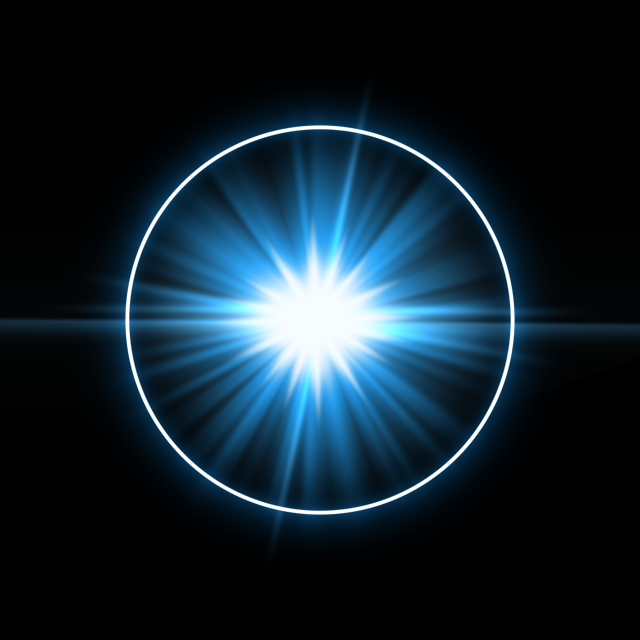
This background is drawn by a WebGL 1 fragment shader. Its source:

```glsl
precision highp float;
// A white-hot starburst with blue rays inside a thin glowing ring on black.
// Angular noise makes the fine rays, a loop of tapered spindles makes the
// white spikes, and soft stretched bands make the lens streaks.

uniform vec2 u_resolution;

float hash(float n) {
  return fract(sin(n * 127.1) * 43758.5453);
}

// Smooth noise around the circle, with a whole number of cells per turn.
float rayNoise(float turn, float cells, float seed) {
  float x = turn * cells;
  float cell = floor(x);
  float a = hash(mod(cell, cells) + seed);
  float b = hash(mod(cell + 1.0, cells) + seed);
  return mix(a, b, smoothstep(0.0, 1.0, x - cell));
}

float bell(float x, float width) {
  return exp(-x * x / (width * width));
}

float fadeOut(float start, float end, float x) {
  return 1.0 - smoothstep(start, end, x);
}

// Coordinates along and across a line at the given angle in degrees.
vec2 alongAcross(vec2 p, float degrees) {
  float t = radians(degrees);
  vec2 dir = vec2(cos(t), sin(t));
  return vec2(dot(p, dir), dir.x * p.y - dir.y * p.x);
}

// Paired white spikes, unevenly spaced over half a turn.
float whiteSpikes(vec2 p) {
  float gap = 1.0;
  for (int i = 0; i < 8; i++) {
    float k = float(i);
    float angle = 22.5 * k + 6.0 - 4.4 * sin(0.785 * k) - 4.25 * cos(1.571 * k);
    vec2 s = alongAcross(p, angle);
    float reach = 0.163 + 0.017 * cos(1.571 * k);
    float t = clamp(abs(s.x) / reach, 0.0, 1.0);
    float width = 0.002 + (0.010 + 0.004 * hash(k + 3.0)) * (1.0 - t);
    gap *= 1.0 - 0.92 * bell(s.y, width) * fadeOut(0.4, 1.0, t);
  }
  return 1.0 - gap;
}

void main() {
  float side = min(u_resolution.x, u_resolution.y);
  vec2 p = (gl_FragCoord.xy - 0.5 * u_resolution) / side;
  vec2 q = p + vec2(0.007, 0.0);
  float r = length(q);
  float turn = atan(q.y, q.x) / 6.2831853 + 0.5;
  vec3 blue = vec3(0.09, 0.53, 0.83);
  vec3 paleBlue = vec3(0.25, 0.62, 0.85);

  // Faint haze, cut by a slanted edge at the lower right.
  float aboveEdge = smoothstep(-0.003, 0.006, p.y + 0.06 - 0.354 * (p.x - 0.5));
  vec3 color = vec3(0.012, 0.018, 0.022) * bell(p.y, 0.13) * aboveEdge;

  // Grey-blue light filling the ring, stronger to the sides.
  float inside = fadeOut(0.18, 0.32, length(p));
  color += vec3(0.06, 0.10, 0.12) * inside * (0.6 + 0.6 * bell(p.y - 0.04, 0.12));

  // Fine blue rays around the core.
  float rays = 0.55 * rayNoise(turn, 46.0, 5.0) + 0.45 * rayNoise(turn, 103.0, 71.0);
  float burst = 1.5 * bell(r, 0.11 + 0.13 * rays) * fadeOut(0.24, 0.37, r);
  color += blue * min(burst, 1.0);
  color += blue * 0.4 * bell(q.x, 0.016) * fadeOut(0.1, 0.38, abs(q.y)) * (1.0 - min(burst, 1.0));

  // Horizontal streaks: a broad one with a crisp top and a shorter one above.
  float y = p.y + 0.008 * p.x;
  float broad = smoothstep(-0.002, 0.007, -y) * bell(y, 0.022);
  color += paleBlue * broad * (0.25 + 0.35 * bell(p.x, 0.3));
  color += paleBlue * 0.4 * bell(y - 0.015, 0.007) * fadeOut(0.15, 0.46, abs(p.x));

  // Thin slanted flares.
  vec2 steep = alongAcross(p, 78.2);
  color += paleBlue * 0.45 * bell(steep.y, 0.006) * fadeOut(0.17, 0.42, abs(steep.x));
  vec2 shallow = alongAcross(p, -10.5);
  color += paleBlue * 0.3 * bell(shallow.y, 0.008) * fadeOut(0.12, 0.42, abs(shallow.x));

  // White spikes, short fringe and core.
  float fringe = fadeOut(0.45, 1.0, r / (0.075 + 0.085 * rays));
  float core = exp(-pow(length(q * vec2(0.78, 1.1)) / 0.078, 3.0));
  float side_glow = 0.65 * bell(q.x, 0.13) * bell(q.y, 0.028);
  float white = 1.0 - (1.0 - whiteSpikes(q)) * (1.0 - 0.6 * fringe)
    * (1.0 - core) * (1.0 - side_glow);
  color = mix(min(color, 1.0), vec3(0.97, 0.99, 1.0), white);

  // Ring with a blue glow that spreads mostly outward.
  float d = length(p) - 0.301;
  float glow = d > 0.0 ? 0.5 * exp(-d / 0.026) : 0.5 * exp(d / 0.012);
  color += vec3(0.03, 0.42, 0.70) * glow * fadeOut(0.04, 0.12, abs(d));
  float soft = 0.8 / side;
  float ring = fadeOut(0.003 - soft, 0.003 + soft, abs(d));
  color = mix(color, vec3(1.0), ring);

  gl_FragColor = vec4(clamp(color, 0.0, 1.0), 1.0);
}
```
